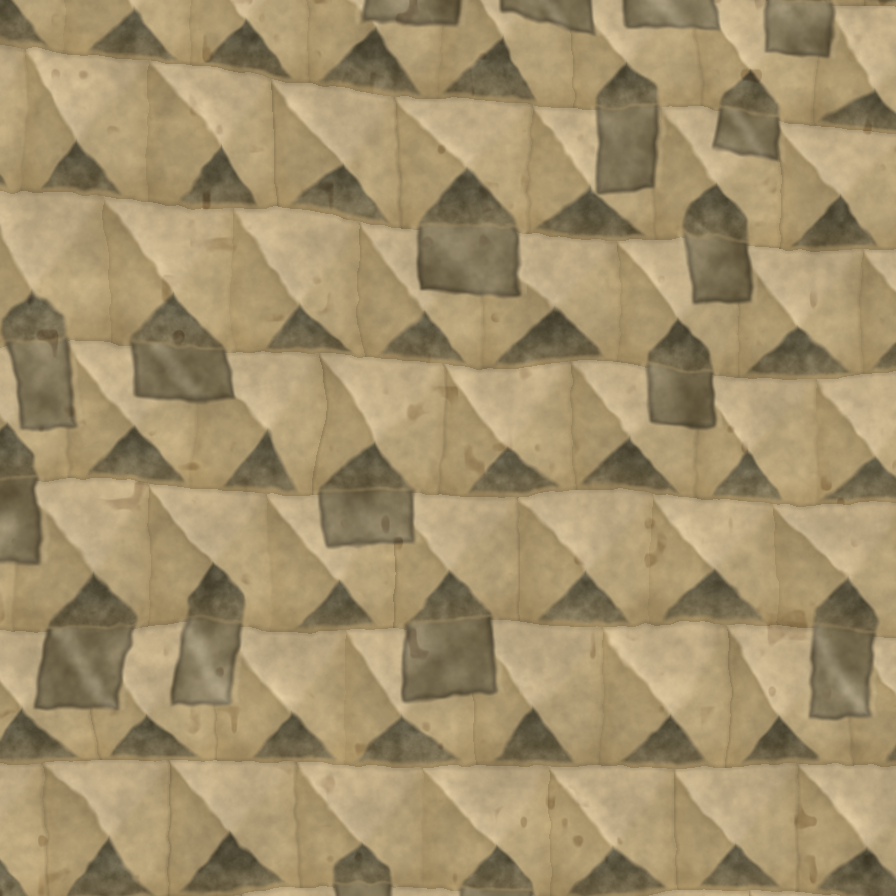
Reproduce this texture procedurally as a Shadertoy shader.

```glsl
// Weathered wall of faceted pyramid stones with shaded undersides and recessed grey panels.

float hash(vec2 p) {
    vec3 q = fract(vec3(p.xyx) * 0.1031);
    q += dot(q, q.yzx + 33.33);
    return fract((q.x + q.y) * q.z);
}

float noise(vec2 p) {
    vec2 i = floor(p), f = fract(p);
    f = f * f * (3.0 - 2.0 * f);
    return mix(mix(hash(i), hash(i + vec2(1, 0)), f.x),
               mix(hash(i + vec2(0, 1)), hash(i + vec2(1, 1)), f.x), f.y);
}

float fbm(vec2 p) {
    float sum = 0.0, amp = 0.5;
    for (int i = 0; i < 4; i++) {
        sum += amp * noise(p);
        p = mat2(1.6, 1.2, -1.2, 1.6) * p + 7.3;
        amp *= 0.5;
    }
    return sum;
}

float cross2(vec2 a, vec2 b) { return a.x * b.y - a.y * b.x; }

// Stone-local position: x is centred, y runs upwards from the base; id receives the cell.
vec2 stoneCell(vec2 wall, float row, out vec2 id) {
    float u = wall.x - (0.87 + 0.41 * row - 0.009 * row * row) + 0.5;
    id = vec2(floor(u), row);
    return vec2(fract(u) - 0.5, wall.y - row);
}

vec2 apexOf(vec2 id) {
    return vec2(0.16 * hash(id + 3.1) - 0.08, 0.36 + 0.1 * hash(id + 8.7));
}

// The three lit facets, with worn ridges and stained joints.
vec3 litFacets(vec2 q, vec2 id, float soft) {
    vec2 apex = apexOf(id), d = q - apex;
    float left = cross2(d, normalize(vec2(-0.5, 0.98) - apex));
    float right = cross2(normalize(vec2(0.5, 0.98) - apex), d);
    vec3 side = mix(vec3(0.67, 0.59, 0.43), vec3(0.71, 0.63, 0.47), smoothstep(-0.04, 0.04, d.x));
    side -= 0.06 * exp(-14.0 * abs(left)) * step(d.x, 0.0);
    vec3 top = vec3(0.735, 0.655, 0.505) + 0.09 * exp(-9.0 * abs(left));
    float topMask = smoothstep(-soft, soft, left) * smoothstep(-0.05, 0.05, right);
    vec3 col = mix(side, top, topMask);

    // Brown stain collects along the bed and in the valley between stones
    float valley = smoothstep(0.28, 0.0, q.y) + 0.5 * smoothstep(0.16, 0.0, 0.5 - abs(q.x));
    col = mix(col, vec3(0.59, 0.49, 0.31), 0.42 * min(valley, 1.0));
    float seam = smoothstep(0.03, 0.0, 0.5 - abs(q.x)) * hash(id + 5.5);
    float bed = smoothstep(0.04, 0.0, min(q.y, 1.0 - q.y));
    return col * (1.0 - 0.12 * seam - 0.1 * bed);
}

void mainImage(out vec4 fragColor, in vec2 fragCoord) {
    vec2 uv = fragCoord / iResolution.xy;
    float soft = max(0.022, 8.0 / iResolution.y);

    // Uneven courses: the upper rows sag to the right
    vec2 wall = vec2(uv.x * 7.1, (uv.y + 0.12 * (uv.x - 0.45) * uv.y * uv.y) / 0.15);
    wall += 0.14 * (vec2(noise(uv * 9.0), noise(uv * 9.0 + 40.0)) - 0.5);
    wall += 0.03 * (vec2(noise(uv * 75.0), noise(uv * 75.0 + 17.0)) - 0.5);

    float grain = fbm(uv * 95.0), stain = fbm(uv * 22.0 + 11.0);
    float row = floor(wall.y);
    vec2 id;
    vec2 q = stoneCell(wall, row, id);
    vec3 col = litFacets(q, id, soft);

    // Undersides of this course, then panels hanging down from the course above
    for (int k = 0; k < 2; k++) {
        q = stoneCell(wall, row + float(k), id);
        vec2 apex = apexOf(id), d = q - apex;
        float chance = id.y < 1.5 ? 0.08 : 0.32;
        float hasPanel = step(hash(id + 21.4), chance);
        float width = 0.23 + 0.17 * pow(hash(id + 31.8), 2.0);
        float lean = 0.24 * (hash(id + 13.2) - 0.5);
        float edge = abs(d.x - lean * q.y) - width;
        float sides = smoothstep(soft, -soft, edge);

        // Shaded lower facet, trimmed to the panel width where there is one
        float reach = 0.3 + 0.17 * hash(id + (d.x < 0.0 ? 2.3 : 6.9));
        float slope = q.y - apex.y * (1.0 - abs(d.x) / reach);
        float shade = smoothstep(soft, -soft, slope * 0.75) * smoothstep(0.0, 0.05, q.y - 0.01);
        shade *= mix(1.0, sides, hasPanel);
        vec3 dark = mix(vec3(0.45, 0.405, 0.295), vec3(0.32, 0.3, 0.225), smoothstep(0.0, 0.36, q.y));
        dark += 0.16 * (grain - 0.47) + 0.1 * (stain - 0.47);
        col = mix(col, dark, 0.95 * shade);

        // Flat grey panel with a pale streak, dark outline and light rim
        float foot = -0.3 - 0.32 * hash(id + 17.7);
        float span = smoothstep(-soft, soft, q.y - foot) * smoothstep(0.05, 0.01, q.y);
        float inset = min(-edge, q.y - foot);
        float streak = smoothstep(0.13, 0.0, abs(d.x + 0.8 * (q.y - 0.5 * foot))) * hash(id + 9.9);
        vec3 panel = vec3(0.475, 0.43, 0.32) + 0.13 * streak + 0.32 * (stain - 0.47);
        panel *= 1.0 - 0.25 * smoothstep(0.06, 0.0, inset);
        float rim = smoothstep(0.035, 0.0, abs(edge - 0.035)) * span * hasPanel;
        col = mix(col, vec3(0.77, 0.7, 0.55), 0.35 * rim);
        col = mix(col, panel, 0.95 * sides * span * hasPanel);
    }

    // Weathering: mottling, grain and a few small pits
    col *= 1.0 + 0.22 * (stain - 0.47) + 0.16 * (grain - 0.47);
    col -= vec3(0.1, 0.11, 0.1) * smoothstep(0.76, 0.9, noise(uv * vec2(65.0, 48.0) + 5.0)) * smoothstep(0.5, 0.65, stain);
    fragColor = vec4(clamp(col, 0.0, 1.0), 1.0);
}
```
